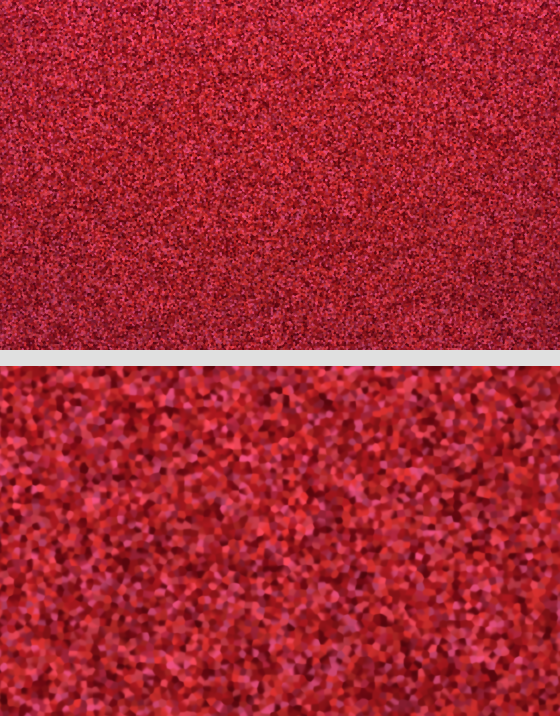
Top: the whole. Bottom: its middle third, enlarged.
Write a Shadertoy shader that draws this texture.

```glsl
// Fine red glitter: tiny soft flakes in crimson, scarlet and pink under uneven light.

const float FLAKES_PER_HEIGHT = 172.0;
const float FLAKE_CRISPNESS = 5.0;
const float FLAKE_CONTRAST = 1.27;
const vec3 MEAN_RED = vec3(0.643, 0.133, 0.190);

// Flake colours, with the share of flakes in the fourth component.
const vec4 PALETTE[6] = vec4[6](
    vec4(0.60, 0.09, 0.13, 0.28),
    vec4(0.74, 0.16, 0.18, 0.18),
    vec4(0.79, 0.22, 0.29, 0.16),
    vec4(0.62, 0.13, 0.22, 0.15),
    vec4(0.46, 0.05, 0.10, 0.15),
    vec4(0.77, 0.24, 0.39, 0.08));

// Three random values in 0..1 for a grid cell.
vec3 hash3(vec2 cell) {
    vec3 p = fract(cell.xyx * vec3(0.1031, 0.1030, 0.0973));
    p += dot(p, p.yxz + 33.33);
    return fract((p.xxy + p.yzz) * p.zyx);
}

// Smooth value noise in 0..1.
float valueNoise(vec2 p) {
    vec2 cell = floor(p);
    vec2 f = fract(p);
    f = f * f * (3.0 - 2.0 * f);
    float low = mix(hash3(cell).x, hash3(cell + vec2(1.0, 0.0)).x, f.x);
    float high = mix(hash3(cell + vec2(0.0, 1.0)).x, hash3(cell + 1.0).x, f.x);
    return mix(low, high, f.y);
}

// Picks a palette colour according to the shares.
vec3 pickColour(float pick) {
    vec3 colour = PALETTE[5].rgb;
    float total = 0.0;
    for (int i = 0; i < 6; i++) {
        float next = total + PALETTE[i].w;
        if (pick >= total && pick < next) colour = PALETTE[i].rgb;
        total = next;
    }
    return colour;
}

// Blends scattered flakes softly by their distance.
vec3 flakeLayer(vec2 p, float crispness) {
    vec2 base = floor(p);
    vec3 sum = vec3(0.0);
    float weightSum = 0.0;
    for (int y = -1; y <= 1; y++) {
        for (int x = -1; x <= 1; x++) {
            vec2 cell = base + vec2(x, y);
            vec3 place = hash3(cell + 17.0);
            vec3 look = hash3(cell + 431.0);
            vec2 offset = p - cell - mix(vec2(0.1), vec2(0.9), place.xy);
            float weight = exp(-crispness * dot(offset, offset));
            float shade = mix(0.86, 1.14, look.y);
            sum += weight * shade * pickColour(look.x);
            weightSum += weight;
        }
    }
    return sum / weightSum;
}

// Broad light from above, with faint clumps and darker side edges.
float lighting(vec2 uv, vec2 p) {
    float slope = mix(0.93, 1.05, smoothstep(0.0, 1.0, uv.y));
    float clumps = 0.09 * (valueNoise(p * 26.0) - 0.5);
    float patches = 0.05 * (valueNoise(p * 5.0 + 9.0) - 0.5);
    float side = 2.0 * abs(uv.x - 0.5);
    return slope + clumps + patches - 0.05 * side * side * side;
}

void mainImage(out vec4 fragColor, in vec2 fragCoord) {
    vec2 uv = fragCoord / iResolution.xy;
    vec2 p = fragCoord / iResolution.y;

    vec3 colour = flakeLayer(p * FLAKES_PER_HEIGHT, FLAKE_CRISPNESS);
    colour = MEAN_RED + (colour - MEAN_RED) * FLAKE_CONTRAST;
    colour *= lighting(uv, p);

    // Slightly pinker away from the centre.
    float outer = smoothstep(0.2, 0.75, length(uv - 0.5));
    colour.b += mix(-0.012, 0.018, outer);

    fragColor = vec4(clamp(colour, 0.0, 1.0), 1.0);
}
```
